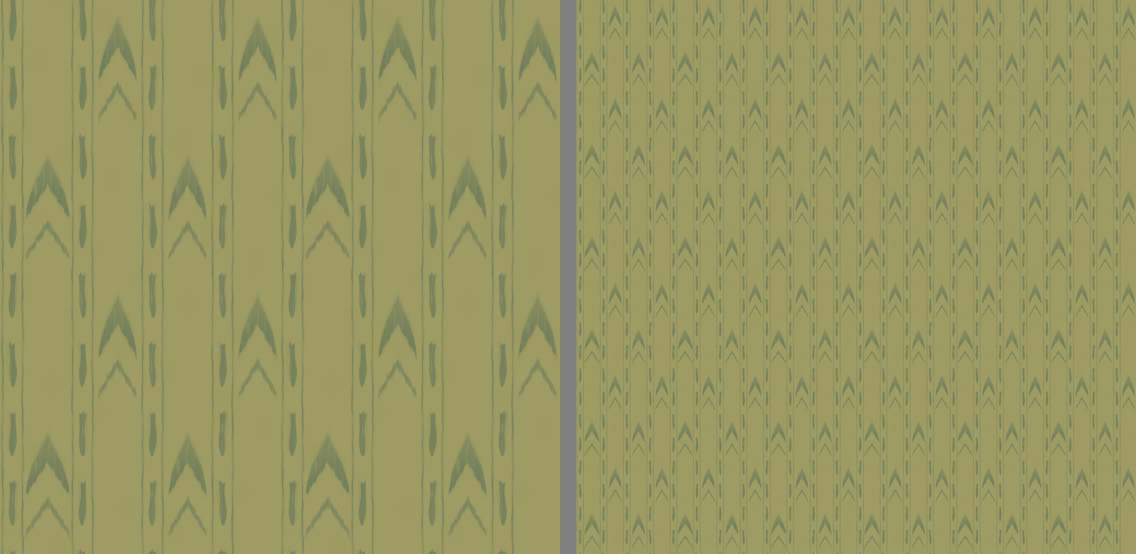
Left, the tile; right, the same tile 3 across and 3 down.
A WebGL 2 fragment shader for this pattern:

```glsl
#version 300 es
precision highp float;
// Ikat stripes: brushed dashes between thin wavering lines, with feathered chevrons in staggered panels.

#define REPEATS 8.0          // stripes across and dashes down
#define STRIPE_X 0.18        // centre of the first stripe, in cells
#define DASH_Y 0.27          // centre of the first dash, in cells from the top
#define TIP_Y 0.23           // tip of the first chevron
#define LINE_OFFSET 0.143    // distance of the lines from the stripe centre
#define LINE_HALF 0.012
#define DASH_HALF vec2(0.056, 0.33)
#define CHEVRON_HALF 0.265
#define GROUND vec3(0.622, 0.612, 0.388)
#define INK vec3(0.455, 0.500, 0.355)

uniform vec2 u_resolution;
out vec4 outColor;

const float TAU = 6.2831853;
float pixel;                 // one pixel, in cells

float hash(vec2 id) {
  return fract(sin(dot(id, vec2(127.1, 311.7))) * 4375.85);
}

// Layered sines along one axis, for brush streaks inside one motif
float streak(float x, float phase) {
  return (sin(x * 61.0 + phase) + 0.7 * sin(x * 113.0 + 2.3 * phase)
        + 0.6 * sin(x * 197.0 + 3.7 * phase)) / 2.3;
}

// Layered sines that wrap over the canvas height
float wobble(float y, float phase) {
  float a = TAU * y / REPEATS;
  return (sin(a * 5.0 + phase) + 0.7 * sin(a * 13.0 + 2.1 * phase)
        + 0.5 * sin(a * 29.0 + 3.3 * phase)) / 2.2;
}

// 1 where d is negative, with a soft edge
float fill(float d, float soft) {
  float s = max(soft, pixel);
  return 1.0 - smoothstep(-s, s, d);
}

float wateryLine(float x, float y, float phase) {
  float centre = 0.009 * wobble(y, phase);
  float halfWidth = LINE_HALF * (1.0 + 0.3 * wobble(y, phase + 2.0));
  float strength = 0.66 + 0.32 * wobble(y, phase * 1.7 + 4.0);
  float core = fill(abs(x - centre) - halfWidth, 0.010) * strength;
  float bleed = fill(abs(x - centre) - 0.022, 0.022) * 0.16;
  return max(core, bleed);
}

float dash(vec2 q, float seed) {
  float phase = seed * TAU;
  float t = q.y / DASH_HALF.y;
  float x = q.x - 0.010 * sin(t * 2.2 + phase);
  float taper = sqrt(clamp((1.0 - t) / 0.75, 0.0, 1.0));
  float halfWidth = DASH_HALF.x * taper * (0.86 + 0.22 * sin(t * 2.8 - 0.5 + 0.6 * sin(phase)));
  float top = fill(-0.93 - t + 0.09 * streak(x, phase), 0.07);
  float bottom = fill(t - 0.97, 0.05);
  float core = fill(abs(x) - halfWidth, 0.012) * top * bottom;
  core *= 0.88 + 0.12 * streak(x + 0.02 * t, phase);
  // Pale fleck where the brush skipped
  vec2 fleck = (vec2(x, t) - vec2(0.012 * sin(phase * 3.0), -0.1 + 0.3 * cos(phase))) / vec2(0.014, 0.3);
  core *= 1.0 - 0.45 * step(0.55, seed) * fill(length(fleck) - 0.7, 0.4);
  // Faint smear on one side
  float side = seed > 0.5 ? 1.0 : -1.0;
  float smear = fill(abs(x - side * 0.035) - 0.045, 0.03) * fill(abs(t + 0.15) - 0.85, 0.22);
  return max(core, smear * (0.17 + 0.12 * streak(x, phase + 1.0)));
}

// q.y runs down from the tip
float chevrons(vec2 q, float halfWidth, float seed) {
  float phase = seed * TAU;
  float s = abs(q.x) / halfWidth;
  float grain = streak(q.x + 0.015 * sin(q.y * 7.0 + phase), phase);
  float sides = fill(s - 1.02, 0.07);
  // Large head: solid tip dividing into two legs
  float top = 0.04 + 0.60 * s + 0.18 * pow(s, 6.0) + 0.035 * grain;
  float base = 0.45 + 0.47 * s + 0.030 * streak(q.x, phase + 2.0);
  float head = fill(top - q.y, 0.06) * fill(q.y - base, 0.028);
  float density = mix(0.62, 0.95, smoothstep(0.15, 0.65, q.y)) + 0.15 * grain;
  vec2 hollow = (q - vec2(-0.55 * halfWidth, 0.50)) / vec2(0.035, 0.12);
  density -= 0.32 * step(0.35, seed) * fill(length(hollow) - 0.8, 0.5);
  // Thin echo below the head
  float top2 = 0.95 + 0.47 * s + 0.04 * grain;
  float base2 = 1.08 + 0.43 * s + 0.035 * streak(q.x, phase + 4.0);
  float echo = fill(top2 - q.y, 0.04) * fill(q.y - base2, 0.04) * (0.74 + 0.22 * grain);
  // Vertical bleed of dye round both parts
  float bleed = fill(top - 0.06 - q.y, 0.09) * fill(q.y - base - 0.04, 0.08);
  return sides * max(max(head * density, echo), bleed * (0.20 + 0.12 * grain));
}

void main() {
  vec2 uv = gl_FragCoord.xy / u_resolution;
  vec2 p = vec2(uv.x, 1.0 - uv.y) * REPEATS;
  pixel = 0.75 * REPEATS / min(u_resolution.x, u_resolution.y);

  // Stripes: two lines and a column of dashes, varying over four columns
  vec2 stripePos = p - vec2(STRIPE_X, DASH_Y) + 0.5;
  vec2 stripeId = mod(floor(stripePos), vec2(4.0, REPEATS));
  vec2 q = fract(stripePos) - 0.5;
  float ink = dash(q, hash(stripeId + 3.0));
  float linePhase = TAU * hash(vec2(stripeId.x, 17.0));
  ink = max(ink, wateryLine(q.x + LINE_OFFSET, p.y, linePhase));
  ink = max(ink, wateryLine(q.x - LINE_OFFSET, p.y, linePhase + 2.6));

  // Panels: chevrons every four rows, alternate panels shifted by two
  float panelX = p.x - STRIPE_X;
  float panel = mod(floor(panelX), 4.0);
  float drop = p.y - TIP_Y - 2.0 * (1.0 - mod(panel, 2.0));
  float row = mod(floor(drop / 4.0), REPEATS / 4.0);
  float halfWidth = CHEVRON_HALF + (panel < 0.5 ? 0.04 : 0.0);
  vec2 local = vec2(fract(panelX) - 0.5, mod(drop, 4.0));
  ink = max(ink, chevrons(local, halfWidth, hash(vec2(panel, row + 9.0))));

  // Very faint unevenness of the ground, whole waves both ways
  float mottle = sin(TAU * (7.0 * uv.x + 2.0 * uv.y)) * sin(TAU * (3.0 * uv.x - 5.0 * uv.y));
  vec3 ground = GROUND * (1.0 + 0.006 * mottle);
  outColor = vec4(mix(ground, INK, clamp(ink, 0.0, 1.0)), 1.0);
}
```
